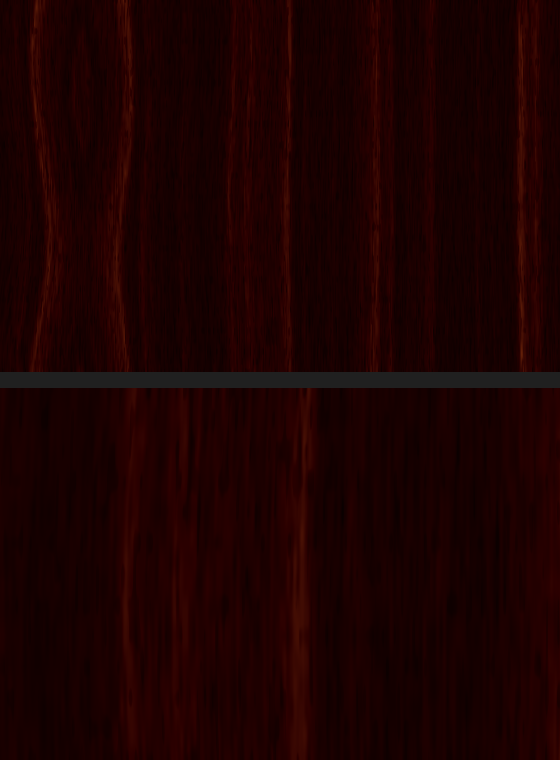
Top: the whole. Bottom: its middle third, enlarged.
This texture is drawn by a Shadertoy shader. Its source:

```glsl
// Dark red mahogany veneer: glowing vertical grain bands that part around a long eye.
#define BAND_SPACING 0.05
#define SHARP_SIDE   0.009
#define SOFT_SIDE    0.026
#define BAND_GLOW    0.18
#define BASE_RED     0.085
#define SWAY         0.05
#define EYE_CENTRE   vec2(0.23, 0.75)
#define EYE_PERIOD   0.9
#define EYE_BULGE    0.034
#define EYE_REACH    0.13
#define GROUP_PERIOD 0.36
#define FIBRE_SCALE  vec2(330.0, 18.0)

float hash(vec2 p) {
    vec3 q = fract(vec3(p.xyx) * 0.1031);
    q += dot(q, q.yzx + 33.33);
    return fract((q.x + q.y) * q.z);
}

float noise(vec2 p) {
    vec2 cell = floor(p), f = fract(p);
    f = f * f * (3.0 - 2.0 * f);
    float low  = mix(hash(cell), hash(cell + vec2(1, 0)), f.x);
    float high = mix(hash(cell + vec2(0, 1)), hash(cell + vec2(1, 1)), f.x);
    return mix(low, high, f.y);
}

// Distance across the grain, mirrored about the eye and pinched between eyes
float grainDistance(vec2 p) {
    vec2 d = p - EYE_CENTRE;
    float across = sqrt(d.x * d.x + 0.00004);
    float pinch = 1.0 - cos(6.28318 * d.y / EYE_PERIOD);
    float reach = across / EYE_REACH;
    return across + EYE_BULGE * pinch * exp(-reach * reach);
}

// Sum of bands, each crisp on one side and fading on the other
float grainBands(float g) {
    float home = floor(g / BAND_SPACING);
    float glow = 0.0;
    for (int k = -3; k <= 3; k++) {
        float id = home + float(k);
        float jitter = 0.5 + 0.6 * (fract(id * 0.7549 + 0.4) - 0.5);
        float centre = (id + jitter) * BAND_SPACING;
        float strength = pow(fract(id * 0.618 + 0.66), 1.8);
        // Bands gather in bright groups with dark wood between
        float group = 0.5 + 0.5 * cos(6.28318 * (centre - 0.127) / GROUP_PERIOD);
        float side = hash(vec2(id + 20.0, 7.0)) < 0.5 ? -1.0 : 1.0;
        float d = (g - centre) * side;
        float spread = mix(0.7, 1.35, hash(vec2(id + 20.0, 19.0)));
        float width = (d < 0.0 ? SHARP_SIDE : SOFT_SIDE) * spread;
        glow += (0.1 + strength) * mix(0.28, 1.1, group) / sqrt(spread) * exp(-abs(d) / width);
    }
    return max(glow - 0.08, 0.0);
}

void mainImage(out vec4 fragColor, in vec2 fragCoord) {
    vec2 p = fragCoord / iResolution.y;

    // Slow sideways wander of the grain
    vec2 bent = p;
    bent.x += SWAY * (noise(vec2(p.x * 3.0, p.y * 2.2) + 4.0) - 0.5);
    float g = grainDistance(bent);

    // Broad bands split into thin streaks
    float streaks = noise(vec2(g * 85.0, p.y * 0.7)) * 0.55
                  + noise(vec2(g * 200.0, p.y * 1.3) + 31.0) * 0.45;
    float glow = grainBands(g) * (0.5 + streaks);

    // Fine fibres and short dark pores
    float fibre = noise(bent * FIBRE_SCALE) * 0.65
                + noise(bent * FIBRE_SCALE * vec2(0.7, 2.5) + 57.0) * 0.35 - 0.5;
    float pores = smoothstep(0.66, 0.88, noise(bent * vec2(290.0, 36.0) + 91.0));
    glow *= (1.0 + 0.9 * fibre) * (1.0 - 0.35 * pores);

    // Deep red that turns orange only where it is brightest
    float red = BASE_RED + 0.06 * fibre - 0.02 * pores + BAND_GLOW * glow;
    float green = 0.57 * max(red - 0.17, 0.0);
    fragColor = vec4(red, green, 0.25 * green, 1.0);
}
```
